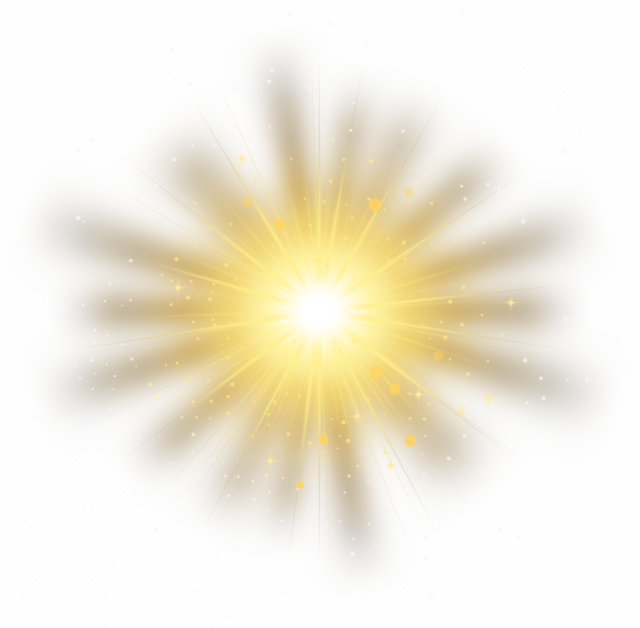
Reproduce this background procedurally as a Shadertoy shader.

```glsl
const vec2 CENTER = vec2(0.499, 0.505);
const vec3 PAPER = vec3(0.995);
const vec3 GREY = vec3(0.83, 0.82, 0.80);
const vec3 TAN = vec3(0.77, 0.71, 0.60);
const vec3 GOLD = vec3(0.82, 0.70, 0.42);
const vec3 YELLOW = vec3(0.94, 0.82, 0.42);
const vec3 PALE = vec3(1.0, 0.96, 0.66);
const int FINE_RAYS = 72;

// Two-sided beams: angle in degrees, reach, half width, strength
const vec4 BEAMS[8] = vec4[8](
    vec4(99.5, 0.465, 0.046, 0.92), vec4(80.0, 0.410, 0.044, 0.72),
    vec4(64.0, 0.415, 0.056, 0.68), vec4(41.0, 0.420, 0.050, 0.82),
    vec4(18.0, 0.490, 0.052, 0.92), vec4(0.0, 0.445, 0.050, 0.95),
    vec4(-18.0, 0.510, 0.056, 0.92), vec4(-48.0, 0.410, 0.068, 0.75));

// Angles of the strongest rays, in degrees
const float RAYS[16] = float[16](90.0, 80.0, 60.0, 34.0, 6.0, -9.0, -37.0, -62.0,
    -90.0, -97.0, -118.0, -143.0, -171.0, 164.0, 142.0, 121.0);

// Bokeh discs: offset from the centre, radius
const vec3 DISCS[10] = vec3[10](
    vec3(0.089, 0.169, 0.010), vec3(-0.063, 0.137, 0.009),
    vec3(0.090, -0.097, 0.010), vec3(0.120, -0.124, 0.009),
    vec3(0.145, -0.207, 0.009), vec3(0.007, -0.205, 0.008),
    vec3(-0.031, -0.277, 0.006), vec3(0.142, 0.189, 0.007),
    vec3(0.190, -0.072, 0.008), vec3(-0.114, 0.173, 0.008));

const vec2 STARS[9] = vec2[9](
    vec2(-0.124, 0.242), vec2(-0.225, 0.037), vec2(0.305, 0.013),
    vec2(0.158, -0.133), vec2(0.226, -0.161), vec2(0.060, -0.168),
    vec2(0.113, -0.246), vec2(-0.078, -0.239), vec2(0.269, -0.140));

float hash(vec2 p) {
    vec3 q = fract(vec3(p.xyx) * 0.1031);
    q += dot(q, q.yzx + 33.33);
    return fract((q.x + q.y) * q.z);
}

vec2 direction(float degrees) {
    float a = radians(degrees);
    return vec2(cos(a), sin(a));
}

// Colour of the light by distance from the core
vec3 lightRamp(float r) {
    vec3 c = mix(vec3(1.0), PALE, smoothstep(0.045, 0.090, r));
    c = mix(c, YELLOW, smoothstep(0.070, 0.145, r));
    c = mix(c, GOLD, smoothstep(0.125, 0.215, r));
    c = mix(c, TAN, smoothstep(0.190, 0.300, r));
    return mix(c, GREY, smoothstep(0.280, 0.410, r));
}

// Soft union of all beams and the inner glow
float beamCover(vec2 p) {
    float clear = 1.0 - exp(-pow(length(p) / 0.19, 4.0));
    for (int i = 0; i < 8; i++) {
        vec4 b = BEAMS[i];
        vec2 d = direction(b.x);
        float along = abs(dot(p, d));
        float across = p.x * d.y - p.y * d.x;
        float width = b.z * (0.4 + 0.6 * along / b.y);
        float v = across / width;
        float fade = 1.0 - smoothstep(b.y - 0.13, b.y, along);
        clear *= 1.0 - b.w * exp(-v * v) * fade;
    }
    return 1.0 - clear;
}

// One tapered ray from the centre
float ray(vec2 p, float degrees, float reach, float width, float px) {
    vec2 d = direction(degrees);
    float along = dot(p, d);
    float t = clamp(along / reach, 0.0, 1.0);
    float w = max(width * (1.0 - t), 0.7 * px);
    float v = (p.x * d.y - p.y * d.x) / w;
    return exp(-v * v) * (1.0 - t) * step(0.0, along);
}

// Scattered specks, thinning out away from the centre
float specks(vec2 p, float cell, float size, float px) {
    vec2 id = floor(p / cell);
    vec2 jitter = 0.2 + 0.6 * vec2(hash(id + 7.3), hash(id + 41.9));
    float d = length(p - (id + jitter) * cell);
    float radius = size * (0.4 + 0.6 * hash(id + 83.1));
    float present = step(hash(id + 19.7), 0.75 - 1.3 * length(p));
    return present * (1.0 - smoothstep(radius - px, radius + px, d));
}

void mainImage(out vec4 fragColor, in vec2 fragCoord) {
    float px = 1.0 / iResolution.y;
    vec2 p = (fragCoord - CENTER * iResolution.xy) * px;
    float r = length(p * vec2(0.95, 1.04));
    vec3 col = mix(PAPER, lightRamp(r), beamCover(p));

    // Fine and strong rays
    float glow = 0.0;
    for (int i = 0; i < FINE_RAYS; i++) {
        float k = float(i);
        float angle = (k + hash(vec2(k, 3.0))) * 360.0 / float(FINE_RAYS);
        float reach = mix(0.18, 0.43, hash(vec2(k, 11.0)));
        glow += 0.45 * ray(p, angle, reach, mix(0.002, 0.005, hash(vec2(k, 23.0))), px);
    }
    for (int i = 0; i < 16; i++)
        glow += 1.1 * ray(p, RAYS[i], 0.40, 0.0042, px);
    vec3 rayColor = mix(vec3(1.0, 0.93, 0.53), TAN, smoothstep(0.17, 0.32, r));
    col = mix(col, rayColor, min(glow, 0.9));

    // Dust and bokeh
    vec3 dustColor = mix(vec3(1.0, 0.90, 0.52), vec3(0.97), smoothstep(0.23, 0.34, r));
    float dust = max(specks(p, 0.031, 0.0034, px), specks(p + 0.37, 0.023, 0.0022, px));
    col = mix(col, dustColor, 0.8 * dust);
    for (int i = 0; i < 10; i++) {
        float d = length(p - DISCS[i].xy) - DISCS[i].z;
        float strength = i < 7 ? 0.85 : 0.45;
        col = mix(col, vec3(1.0, 0.83, 0.36), strength * (1.0 - smoothstep(-px, px, d)));
    }

    // Four-pointed twinkles
    for (int i = 0; i < 9; i++) {
        vec2 q = abs(p - STARS[i]);
        float cross4 = exp(-q.x / 0.0012 - q.y / 0.008) + exp(-q.y / 0.0012 - q.x / 0.008);
        float heart = exp(-dot(q, q) / 0.00001);
        col = mix(col, vec3(1.0, 0.92, 0.62), min(cross4 + heart, 1.0));
    }

    // White core and its halo
    col = mix(col, PALE, 0.65 * exp(-pow(r / 0.095, 2.0)));
    col = mix(col, vec3(1.0), exp(-pow(r / 0.054, 4.0)));
    fragColor = vec4(col, 1.0);
}
```
